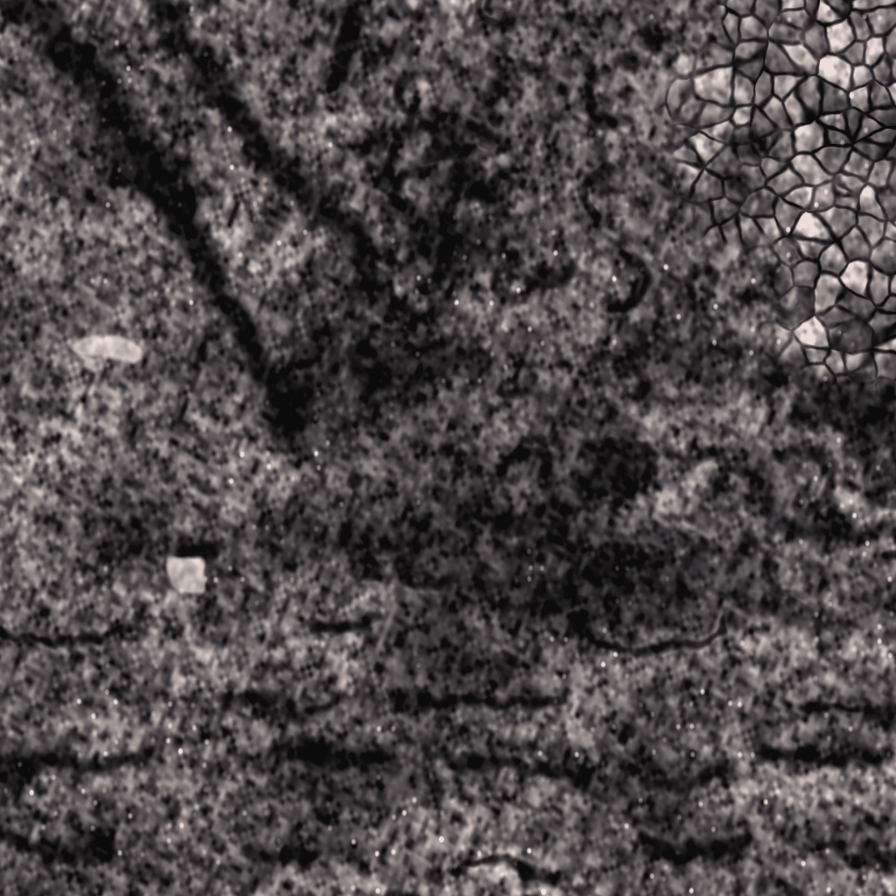
This texture is drawn by a WebGL 2 fragment shader. Its source:

```glsl
#version 300 es
precision highp float;
// Dark weathered rock: layered noise gives the grain, soft curved bands and
// scattered strokes give the fissures, a cellular pattern gives the pale gravel
// in the upper right, and jittered dots give the mineral glints.

#define BASE_TONE 0.325
#define MOTTLE 0.55
#define GRAIN 0.46
#define GRAIN_FREQ 92.0
#define GLINT_FREQ 72.0
#define GLINT_SHARE 0.13
#define GRAVEL_FREQ 36.0
#define FISSURE_DEPTH 0.78
#define STROKE_CELL vec2(0.21, 0.088)
#define CURL_CELL 0.105

uniform vec2 u_resolution;
out vec4 fragColor;

vec2 hash2(vec2 p) {
  vec3 q = fract(p.xyx * vec3(0.1031, 0.1030, 0.0973));
  q += dot(q, q.yzx + 33.33);
  return fract((q.xx + q.yz) * q.zy);
}

float noise(vec2 p) {
  vec2 i = floor(p), f = fract(p);
  f = f * f * (3.0 - 2.0 * f);
  float low = mix(hash2(i).x, hash2(i + vec2(1, 0)).x, f.x);
  float high = mix(hash2(i + vec2(0, 1)).x, hash2(i + vec2(1, 1)).x, f.x);
  return mix(low, high, f.y);
}

float fbm(vec2 p) {
  float sum = 0.0, amp = 0.533;
  for (int i = 0; i < 4; i++) {
    sum += amp * noise(p);
    p = mat2(1.6, 1.2, -1.2, 1.6) * p + 17.3;
    amp *= 0.5;
  }
  return sum;
}

float segment(vec2 p, vec2 a, vec2 b) {
  vec2 d = b - a;
  return length(p - a - d * clamp(dot(p - a, d) / dot(d, d), 0.0, 1.0));
}

// Two broad diagonal fissures and three thin steep ones, 0 to 1.
float fissures(vec2 p) {
  float t = 1.0 - p.y;
  float wide = 0.026 + 0.030 * exp(-pow((t - 0.17) / 0.09, 2.0));
  float a = abs(p.x - 0.02 - 0.9 * t + 0.55 * t * t);
  float dark = (1.0 - smoothstep(0.25, 1.15, a / wide)) * smoothstep(0.55, 0.45, t);
  float b = abs(p.x - 0.18 - 0.74 * t);
  dark = max(dark, (1.0 - smoothstep(0.006, 0.036, b)) * smoothstep(0.36, 0.32, t));
  float thin = segment(p, vec2(0.53, 0.83), vec2(0.48, 0.69));
  thin = min(thin, segment(p, vec2(0.455, 0.89), vec2(0.43, 0.80)));
  thin = min(thin, segment(p, vec2(0.40, 0.99), vec2(0.375, 0.90)));
  return max(dark, 1.0 - smoothstep(0.003, 0.014, thin));
}

// Near-level, slightly sagging dark strokes scattered on a grid.
float strokes(vec2 p) {
  float dark = 0.0;
  vec2 home = floor(p / STROKE_CELL);
  for (int k = 0; k < 9; k++) {
    vec2 cell = home + vec2(k % 3 - 1, k / 3 - 1);
    vec2 r = hash2(cell + 41.0), s = hash2(cell + 87.0);
    vec2 q = p - (cell + 0.2 + 0.6 * r) * STROKE_CELL;
    q.y += q.x * (0.22 * s.y - 0.02) - 2.0 * q.x * q.x;
    float halfLength = mix(0.035, 0.10, s.x);
    float d = segment(q, vec2(-halfLength, 0.0), vec2(halfLength, 0.0));
    float width = mix(0.010, 0.021, r.y);
    dark = max(dark, (1.0 - smoothstep(0.1, 1.0, d / width)) * step(s.y, 0.72));
  }
  return dark;
}

// Broken rings: x is the dark rim, y the paler inside.
vec2 curls(vec2 p) {
  vec2 cell = floor(p / CURL_CELL);
  vec2 r = hash2(cell + 11.0), s = hash2(cell + 63.0);
  vec2 q = p - (cell + 0.42 + 0.16 * r) * CURL_CELL;
  float radius = mix(0.019, 0.034, s.x), d = length(q);
  float angle = 6.283 * r.y;
  float arc = smoothstep(-0.5, 0.3, dot(q, vec2(cos(angle), sin(angle))) / radius);
  float rim = (1.0 - smoothstep(0.002, 0.010, abs(d - radius))) * arc;
  return vec2(rim, 1.0 - smoothstep(0.3, 1.0, d / radius)) * step(s.y, 0.7);
}

// Tone of packed stones with dark gaps and a lit upper left side.
float gravel(vec2 p) {
  vec2 home = floor(p), nearest = vec2(0.0), id = home;
  float d1 = 8.0, d2 = 8.0;
  for (int k = 0; k < 9; k++) {
    vec2 cell = home + vec2(k % 3 - 1, k / 3 - 1);
    vec2 q = p - cell - hash2(cell);
    float d = length(q);
    d2 = min(d2, max(d, d1));
    if (d < d1) { d1 = d; nearest = q; id = cell; }
  }
  float stone = mix(0.33, 0.70, hash2(id + 5.0).y) + 0.22 * dot(nearest, vec2(-0.6, 0.8));
  return mix(0.10, stone, smoothstep(0.02, 0.26, d2 - d1));
}

float glints(vec2 p) {
  vec2 cell = floor(p), r = hash2(cell + 29.0), s = hash2(cell + 71.0);
  float d = length((fract(p) - 0.3 - 0.4 * r) * vec2(1.1, 0.9));
  return (1.0 - smoothstep(0.06, 0.30, d)) * step(s.x, GLINT_SHARE) * mix(0.15, 0.6, s.y * s.y);
}

void main() {
  vec2 p = gl_FragCoord.xy / u_resolution;
  vec2 drift = vec2(fbm(p * 16.0), fbm(p * 16.0 + 50.0)) - 0.5;
  vec2 w = p + 0.055 * drift;

  // Broad light and shade
  float tone = BASE_TONE + 0.07 * p.x * smoothstep(0.4, 0.0, p.y);
  tone -= 0.06 * exp(-8.0 * dot(p - vec2(0.5, 0.62), p - vec2(0.5, 0.62)));
  tone += MOTTLE * (fbm(w * vec2(8.0, 15.0) + 3.0) - 0.5);

  // Fissures, strokes, curls and ragged hollows
  float middle = smoothstep(0.30, 0.45, p.x) * smoothstep(0.26, 0.36, p.y);
  vec2 curl = curls(p + 0.03 * drift) * middle;
  float hollow = smoothstep(0.56, 0.72, fbm(w * vec2(13.0, 19.0) + 31.0)) * middle;
  float dark = max(fissures(w), strokes(w) * smoothstep(0.50, 0.36, p.y));
  dark = max(dark, max(0.8 * curl.x, 0.85 * hollow));
  tone = (tone + 0.05 * curl.y) * (1.0 - FISSURE_DEPTH * dark);

  // Gravel patch
  float edge = min(p.x - 0.89 + 0.12 * p.y, p.y - 0.57) + 0.28 * (fbm(p * 13.0 + 7.0) - 0.5);
  float patchMask = smoothstep(-0.01, 0.06, edge);
  float stones = gravel((p + 0.03 * drift) * GRAVEL_FREQ) + 0.4 * (fbm(p * 14.0 + 90.0) - 0.45);
  tone = mix(tone, stones, patchMask);

  // Slanted grain and glints
  vec2 g = mat2(0.9, 0.45, -0.35, 0.75) * p * GRAIN_FREQ;
  float grain = 0.9 * noise(g) + 0.8 * noise(g * 2.07 + 13.0) - 0.85;
  tone += GRAIN * grain * (0.3 + 2.0 * max(tone, 0.0)) * (1.0 - 0.4 * patchMask);
  tone += glints(p * GLINT_FREQ) * (1.0 - 0.6 * dark) * smoothstep(0.3, 0.6, fbm(p * 6.0 + 20.0));

  // Pale chips, one with a dark cap
  vec2 c = p + 0.025 * drift;
  float chip = segment(c, vec2(0.095, 0.615), vec2(0.148, 0.604)) - 0.010;
  chip = min(chip, length(max(abs(c - vec2(0.208, 0.362)) - 0.012, 0.0)) - 0.009);
  float cap = segment(c, vec2(0.205, 0.391), vec2(0.235, 0.388));
  tone *= 0.2 + 0.8 * smoothstep(0.004, 0.014, cap);
  tone = mix(tone, 0.74 + 0.25 * grain, 1.0 - smoothstep(-0.003, 0.004, chip));

  // Warm highlights, cooler shadows
  tone = clamp(tone, 0.045, 0.88);
  vec3 tint = mix(vec3(1.05, 0.96, 1.02), vec3(1.05, 0.985, 0.965), smoothstep(0.1, 0.65, tone));
  fragColor = vec4(tone * tint, 1.0);
}
```
